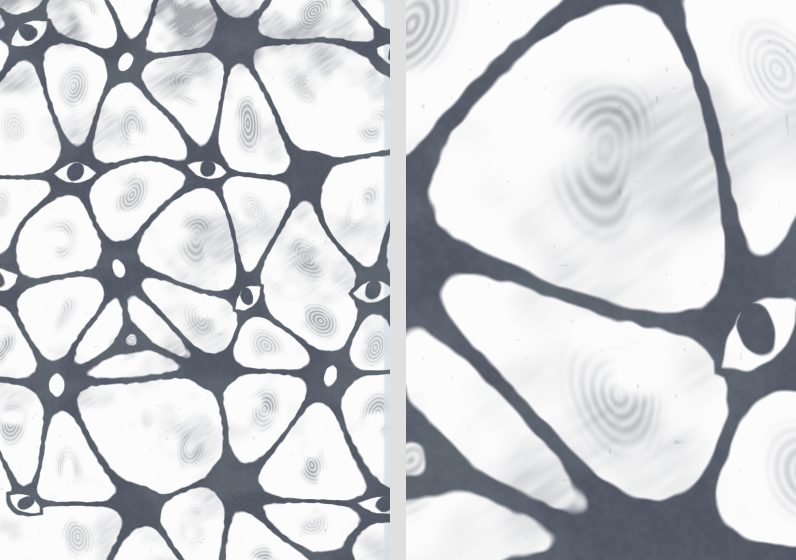
Left: the whole. Right: its middle third, enlarged.
Give the GLSL for this pattern, as a WebGL 2 fragment shader.

```glsl
#version 300 es
precision highp float;
// An ink web of star-shaped knots joined by tapering limbs on white paper.
// Knots sit on a jittered triangular lattice and blend by a smooth minimum;
// they hold eyes or holes, and the cells between carry fingerprint smudges.
uniform vec2 u_resolution;
out vec4 outColor;

const float ROW = 0.92;    // height of a lattice row, in column widths
const float BLEND = 0.05;  // softness of the webbing between limbs

float hash(vec2 p) {
  return fract(sin(dot(p, vec2(127.1, 311.7))) * 43758.5453);
}

float noise(vec2 p) {
  vec2 i = floor(p), f = fract(p);
  f = f * f * (3.0 - 2.0 * f);
  return mix(mix(hash(i), hash(i + vec2(1, 0)), f.x),
             mix(hash(i + vec2(0, 1)), hash(i + vec2(1, 1)), f.x), f.y);
}

float fbm(vec2 p) {
  return 0.55 * noise(p) + 0.3 * noise(p * 2.1 + 7.0) + 0.15 * noise(p * 4.3 + 3.0);
}

vec2 turn(vec2 p, float a) {
  return mat2(cos(a), -sin(a), sin(a), cos(a)) * p;
}

vec2 knot(vec2 id) {
  vec2 jitter = vec2(hash(id + 3.7), hash(id + 19.3)) - 0.5;
  return vec2(id.x + 0.5 * mod(id.y, 2.0), id.y * ROW) + 0.42 * jitter;
}

// Weight of a limb in the smooth minimum; it swells toward both ends
float limb(vec2 p, vec2 a, vec2 b, float swell) {
  vec2 ab = b - a;
  float t = clamp(dot(p - a, ab) / dot(ab, ab), 0.0, 1.0);
  float width = 0.021 + swell * pow(abs(2.0 * t - 1.0), 3.0);
  return exp((width - length(p - a - ab * t)) / BLEND);
}

// Oval fingerprint with curved ridges
float fingerprint(vec2 p, vec2 id) {
  vec2 o = turn(p, 1.4 * hash(id + 5.1) - 0.7);
  float r = length(o / vec2(0.14, 0.2));
  float ridge = 0.5 + 0.5 * sin(36.0 * r + 5.0 * noise(p * 7.0 + id));
  float blot = smoothstep(0.2, 0.75, noise(p * 9.0 + id * 3.0));
  return smoothstep(1.15, 0.35, r) * (0.35 + 0.65 * ridge) * blot * (0.25 + 0.6 * hash(id + 8.8));
}

void main() {
  vec2 uv = gl_FragCoord.xy / u_resolution;
  vec2 flat_p = gl_FragCoord.xy / u_resolution.x * 3.3 + vec2(0.35, 0.3);
  vec2 p = flat_p + 0.16 * (vec2(noise(flat_p * 1.9), noise(flat_p * 1.9 + 31.0)) - 0.5);
  float soft = max(3.3 / u_resolution.x, 0.006);

  float web = 0.0, rim = 9.0, hollow = 9.0, smudge = 0.0;
  float row = floor(p.y / ROW);
  for (int j = -1; j <= 1; j++) {
    for (int i = -2; i <= 2; i++) {
      float y = row + float(j), odd = mod(y, 2.0);
      vec2 id = vec2(floor(p.x - 0.5 * odd) + float(i), y);
      vec2 here = knot(id), east = knot(id + vec2(1, 0));
      vec2 upLeft = knot(id + vec2(odd - 1.0, 1)), upRight = knot(id + vec2(odd, 1));

      // Limbs, a few of them left out
      float swell = 0.055 + 0.04 * hash(id + 2.2);
      if (hash(id + 41.0) > 0.12) web += limb(p, here, east, swell);
      if (hash(id + 53.0) > 0.12) web += limb(p, here, upLeft, swell);
      if (hash(id + 67.0) > 0.12) web += limb(p, here, upRight, swell);

      // Prints in both cells above the knot
      vec2 cell = (here + east + upRight) / 3.0;
      smudge += fingerprint(p - cell, id);
      smudge += fingerprint(p - (here + upLeft + upRight) / 3.0, id + 0.5);

      // Now and then a small star divides a cell
      if (hash(id + 71.0) < 0.14) {
        web += limb(p, cell, here, 0.03) + limb(p, cell, east, 0.03) + limb(p, cell, upRight, 0.03);
        float eyelet = length((p - cell) * vec2(1.1, 0.9)) - 0.04;
        rim = min(rim, eyelet - 0.03);
        hollow = min(hollow, eyelet);
      }

      // Eye or oval hole inside the knot
      float kind = hash(id + 83.0);
      vec2 e = turn(p - here, 1.2 * hash(id + 97.0) - 0.6);
      float opening = length(e * vec2(1.2, 0.85)) - mix(0.06, 0.085, hash(id + 13.0));
      float white = opening;
      if (kind < 0.5) {
        opening = length(vec2(e.x, abs(e.y) + 0.12)) - 0.208;
        float iris = length((e - vec2(0.0, 0.015)) * vec2(1.0, 0.8)) - 0.066;
        white = max(opening, -iris);
      }
      if (kind < 0.88) {
        rim = min(rim, opening - 0.035);
        hollow = min(hollow, white);
      }
    }
  }

  // Paper with graphite smears, stronger toward the top
  float smear = smoothstep(0.52, 0.85, fbm(flat_p * 2.3 + 11.0));
  smear *= 0.4 + 0.6 * noise(turn(flat_p, 0.6) * vec2(9.0, 50.0));
  smudge += smear * (0.4 + 0.7 * smoothstep(0.75, 1.0, uv.y));
  float speck = smoothstep(0.93, 1.0, noise(flat_p * 38.0)) * 0.25;
  vec3 color = mix(vec3(0.99), vec3(0.58, 0.59, 0.62), clamp(smudge + speck, 0.0, 0.8));
  color = mix(color, vec3(0.84, 0.87, 0.91), 0.8 * smoothstep(0.98, 0.99, uv.x));

  // Slate ink with uneven coverage and a slightly rough edge
  float d = min(-BLEND * log(web + 1e-6), rim);
  d = max(d, -hollow) + 0.012 * (noise(flat_p * 24.0) - 0.5);
  float coverage = smoothstep(0.35, 0.65, fbm(flat_p * 3.0 + 50.0));
  vec3 ink = mix(vec3(0.33, 0.35, 0.40), vec3(0.37, 0.40, 0.44), coverage);
  ink += 0.03 * (noise(flat_p * 60.0) - 0.5);
  color = mix(ink, color, smoothstep(-soft, soft, d));
  outColor = vec4(color, 1.0);
}
```
